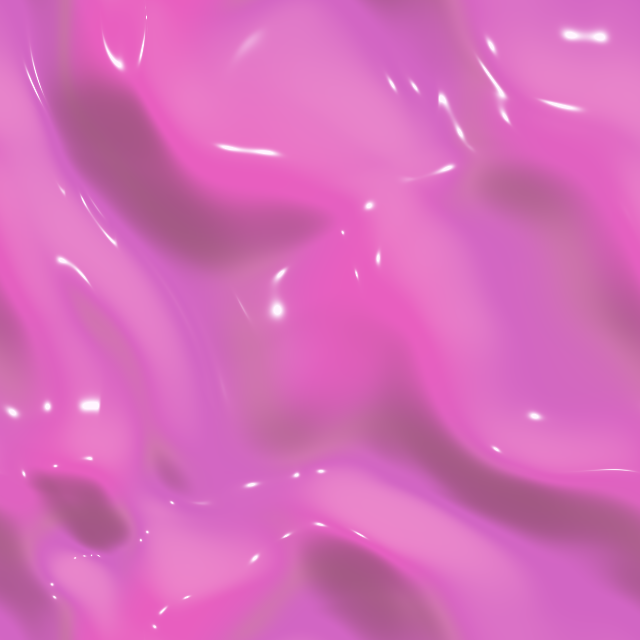
This texture is drawn by a Shadertoy shader. Its source:

```glsl
// Glossy pink liquid: a warped height field with folds running down to the right.
// Broad slopes pick the colour; a creased clear coat adds small sharp glints.
// All noise lattices wrap, so the tile repeats without seams.

const vec3 ORCHID   = vec3(0.825, 0.395, 0.765);
const vec3 HOT_PINK = vec3(0.91, 0.37, 0.75);
const vec3 PALE     = vec3(0.93, 0.55, 0.80);
const vec3 TAN      = vec3(0.80, 0.50, 0.64);
const vec3 SHADOW   = vec3(0.61, 0.33, 0.49);
const vec3 GLINT    = vec3(1.00, 0.96, 1.00);

const vec2 ORIGIN      = vec2(0.85, 0.5); // puts calm areas on the tile border
const vec2 FOLD_CELLS  = vec2(2.0, 3.0);  // along and across the sheared folds
const vec2 BLOB_CELLS  = vec2(4.0);
const vec2 WARP_CELLS  = vec2(3.0);
const vec2 COAT_CELLS  = vec2(3.0, 4.0);
const float FOLD_HEIGHT = 0.75;
const float BLOB_HEIGHT = 0.62;
const float WARP        = 0.14;
const float COAT        = 0.20;   // height of the creases in the gloss
const float CREASE      = 0.045;  // roundness of those creases
const float RELIEF      = 0.22;
const float GLOSS       = 460.0;
const float SHEEN       = 90.0;
const float STEP        = 0.0015;
const vec2 LIGHT_SIDE   = vec2(0.45, 0.89);
const vec3 LAMP_A       = vec3(0.15, 0.38, 1.0);
const vec3 LAMP_B       = vec3(-0.42, 0.18, 1.0);

vec2 hash22(vec2 p) {
    vec3 q = fract(p.xyx * vec3(0.1031, 0.1030, 0.0973));
    q += dot(q, q.yzx + 33.33);
    return fract((q.xx + q.yz) * q.zy);
}

// The half step keeps whole cell numbers clear of rounding in mod
float corner(vec2 cell, vec2 offset, vec2 f, vec2 period, float seed) {
    vec2 wrapped = floor(mod(cell + offset + 0.5, period));
    vec2 slope = hash22(wrapped + seed) * 2.0 - 1.0;
    return dot(slope, f - offset);
}

// Gradient noise that wraps after one unit of p
float noise(vec2 p, vec2 period, float seed) {
    p *= period;
    vec2 cell = floor(p), f = p - cell;
    vec2 w = f * f * f * (f * (f * 6.0 - 15.0) + 10.0);
    float low = mix(corner(cell, vec2(0, 0), f, period, seed),
                    corner(cell, vec2(1, 0), f, period, seed), w.x);
    float high = mix(corner(cell, vec2(0, 1), f, period, seed),
                     corner(cell, vec2(1, 1), f, period, seed), w.x);
    return 1.4 * mix(low, high, w.y);
}

// x: smooth body height, y: height of the creased clear coat
vec2 surface(vec2 uv) {
    vec2 p = uv + WARP * vec2(noise(uv, WARP_CELLS, 17.0), noise(uv, WARP_CELLS, 43.0));
    vec2 sheared = vec2(p.x, p.x + p.y);
    float body = FOLD_HEIGHT * noise(sheared, FOLD_CELLS, 71.0)
               + BLOB_HEIGHT * noise(p, BLOB_CELLS, 113.0);
    float fold = noise(sheared + 0.1 * body, COAT_CELLS, 157.0);
    return vec2(body, body - COAT * sqrt(fold * fold + CREASE * CREASE));
}

vec3 normalFrom(vec2 slope) {
    return normalize(vec3(-RELIEF * slope, 1.0));
}

float lobe(vec3 n, vec3 lamp, float power) {
    return pow(max(dot(n, normalize(lamp)), 0.0), power);
}

void mainImage(out vec4 fragColor, in vec2 fragCoord) {
    vec2 uv = fragCoord / iResolution.xy + ORIGIN;

    // Slopes of both layers
    vec2 here = surface(uv);
    vec2 dx = (surface(uv + vec2(STEP, 0.0)) - here) / STEP;
    vec2 dy = (surface(uv + vec2(0.0, STEP)) - here) / STEP;
    vec3 body = normalFrom(vec2(dx.x, dy.x));
    vec3 coat = normalFrom(vec2(dx.y, dy.y));

    // Body colour from height and slope
    float facing = dot(body.xy, LIGHT_SIDE);
    vec3 color = mix(ORCHID, HOT_PINK, smoothstep(-0.25, 0.42, here.x));
    color = mix(color, PALE, 0.85 * smoothstep(0.02, 0.90, facing));
    float rim = (here.x + 0.04) / 0.12;
    color = mix(color, TAN, 0.62 * exp(-rim * rim) * smoothstep(0.25, -0.35, facing));
    color = mix(color, SHADOW, 0.90 * smoothstep(-0.20, -0.93, facing));

    // Soft sheen, then sharp glints with fading tails
    float sheen = lobe(coat, LAMP_A, SHEEN) + lobe(coat, LAMP_B, SHEEN);
    float glint = lobe(coat, LAMP_A, GLOSS) + lobe(coat, LAMP_B, GLOSS);
    color = mix(color, PALE, 0.25 * min(sheen, 1.0));
    color = mix(color, GLINT, min(1.35 * glint * sqrt(glint), 1.0));

    fragColor = vec4(color, 1.0);
}
```
